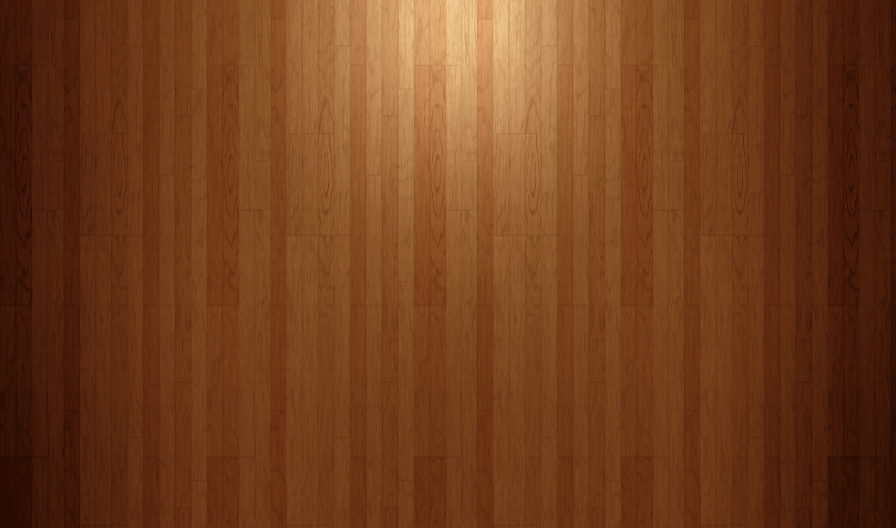
Write a Shadertoy shader that draws this texture.

```glsl
#define PLANKS 56.3        // planks across the canvas
#define COLUMNS 13.0       // planks before the layout repeats
#define REPEAT 24.6        // layout height, in plank widths
#define KNOT_Y 11.0        // knot depth below the top, in plank widths
#define TONE_RANGE 0.62
#define SEAM_DEPTH 0.42
#define END_DEPTH 0.3
#define GRAIN_DEPTH 0.75
#define FIBRE_DEPTH 0.6
#define GLOW 3.5
#define BASE_LIGHT 3.15

// Per column: upper joint, lower joint (plank widths from the top), tone
const vec3 COLUMN[13] = vec3[13](
    vec3(4.1, 19.2, -0.5), vec3(4.1, 19.2, -0.4), vec3(4.1, 13.2, 0.1),
    vec3(10.1, 13.2, 0.25), vec3(1.2, 19.2, -0.7), vec3(8.4, 14.8, 0.2),
    vec3(8.4, 14.8, 0.3), vec3(8.4, 14.8, 0.05), vec3(2.9, 14.8, 0.2),
    vec3(4.1, 19.2, -0.5), vec3(11.0, 19.2, 0.15), vec3(7.3, 24.0, -0.15),
    vec3(5.6, 17.7, 0.4));

// Wood colours from deep shade to full light
const vec3 WOOD[8] = vec3[8](
    vec3(0.16, 0.05, 0.01), vec3(0.28, 0.11, 0.04), vec3(0.38, 0.18, 0.07),
    vec3(0.47, 0.26, 0.11), vec3(0.57, 0.36, 0.18), vec3(0.69, 0.48, 0.29),
    vec3(0.82, 0.62, 0.41), vec3(0.97, 0.82, 0.60));

float hash(vec2 p) {
    return fract(sin(dot(p, vec2(127.1, 311.7))) * 43758.5453);
}

float noise(vec2 p) {
    vec2 i = floor(p), f = fract(p);
    f = f * f * (3.0 - 2.0 * f);
    return mix(mix(hash(i), hash(i + vec2(1, 0)), f.x),
               mix(hash(i + vec2(0, 1)), hash(i + vec2(1, 1)), f.x), f.y);
}

vec3 woodColor(float level) {
    vec3 color = WOOD[0];
    for (int i = 1; i < 8; i++)
        color = mix(color, WOOD[i], clamp(level - float(i - 1), 0.0, 1.0));
    return color;
}

// Spotlight from the top centre with shaded sides and floor; p.y runs down
float lightLevel(vec2 p, float depth) {
    float side = abs(p.x - 0.5);
    float dx = p.x - 0.51;
    float glow = GLOW * exp(-dx * dx / 0.028 - p.y * p.y / 0.05);
    return BASE_LIGHT + glow - 2.3 * smoothstep(0.23, 0.53, side)
         - 0.6 * smoothstep(0.45, 1.0, depth);
}

// Thin broken contours of a stretched height field, closing round the knots
float grainLines(vec2 q, float y, float seed, bool hasKnot) {
    float wobble = noise(vec2(q.x * 5.0 + seed * 19.0, y * 1.3));
    float height = 4.5 * noise(vec2(q.x * 1.6 + seed * 41.0, y * 0.2 + seed * 73.0))
                 + 0.7 * wobble;
    float strength = mix(0.15, 0.6, hash(vec2(seed, 3.7)));
    if (hasKnot) {
        float dy = y - KNOT_Y;
        float near = exp(-dy * dy / 45.0);
        float rings = 4.5 * length(vec2(q.x, dy * 0.14)) + 0.55 * wobble;
        height = mix(height, rings, smoothstep(0.1, 0.5, near));
        strength = mix(strength, 1.0, near);
    }
    float broken = 0.4 + 0.9 * noise(vec2(q.x * 6.0 + seed * 57.0, y * 0.8));
    float line = abs(fract(height) - 0.5) * 2.0;
    return strength * broken * smoothstep(0.6, 1.0, line);
}

void mainImage(out vec4 fragColor, in vec2 fragCoord) {
    vec2 p = vec2(fragCoord.x, iResolution.y - fragCoord.y) / iResolution.x;
    float depth = 1.0 - fragCoord.y / iResolution.y;
    vec2 w = p * PLANKS;
    float pixel = PLANKS / iResolution.x;

    // Column and board under this point
    float column = mod(floor(w.x), COLUMNS);
    vec3 plank = COLUMN[int(column)];
    float along = mod(w.y - plank.x, REPEAT);
    float span = plank.y - plank.x;
    float board = step(span, along);
    float seed = hash(vec2(column + 1.0, board + 5.0));
    vec2 q = vec2(fract(w.x) - 0.5, along);

    // Board tone and fine fibres
    float tone = TONE_RANGE * (plank.z + 0.4 * (seed - 0.5));
    float fibre = 0.55 * noise(vec2(q.x * 10.0 + seed * 90.0, w.y * 0.6))
                + 0.45 * noise(vec2(q.x * 15.0 + seed * 31.0, w.y * 4.0)) - 0.5;

    // Grain, with knots in two columns
    bool hasKnot = column == 1.0 || column == 7.0;
    float grain = grainLines(q, w.y, seed, hasKnot);

    // Long seams and fainter board ends
    float sideGap = 0.5 - abs(q.x);
    float endGap = min(min(along, REPEAT - along), abs(along - span));
    float sideSeam = 1.0 - smoothstep(0.0, 0.04 + pixel, sideGap);
    float endSeam = 1.0 - smoothstep(0.0, 0.03 + pixel, endGap);
    float sideStrength = 0.35 + 0.65 * hash(vec2(mod(floor(w.x + 0.5), COLUMNS), 9.0));
    float seam = max(SEAM_DEPTH * sideStrength * sideSeam, END_DEPTH * endSeam);

    float level = lightLevel(p, depth) + tone + FIBRE_DEPTH * fibre
                - GRAIN_DEPTH * grain - seam;
    vec3 color = woodColor(level);

    // Darker boards lean slightly towards red
    color *= mix(vec3(1.0), vec3(1.03, 0.97, 0.94), smoothstep(0.0, -0.4, tone));
    fragColor = vec4(color, 1.0);
}
```
